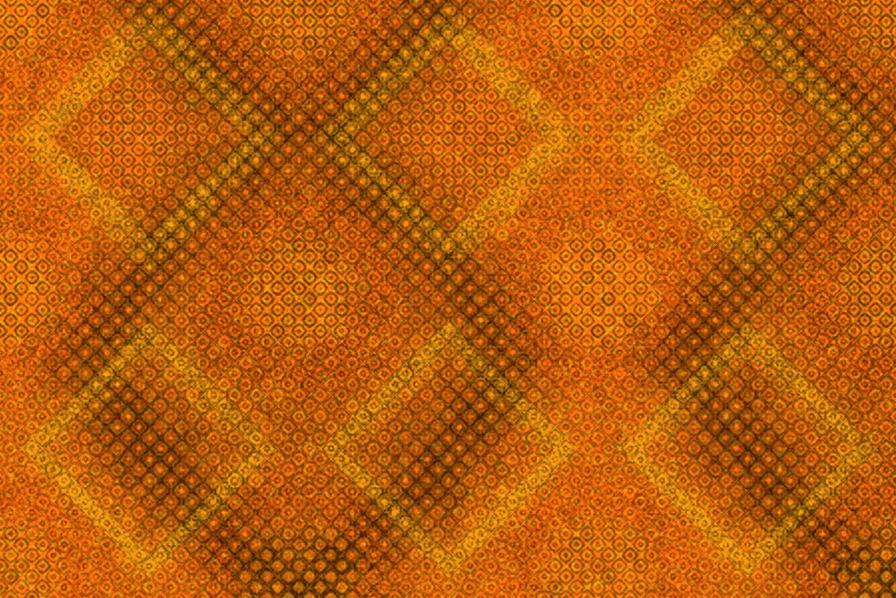
A Shadertoy shader for this pattern:

```glsl
// Amber lattice of ringed diamond cells shaded by large dark and gold rhombi.
#define CELLS 28.0        // lattice periods per canvas height
#define DARK_DEPTH 0.10   // broad shade of the dark rhombus bands
#define RING_DEPTH 0.19   // contrast of rings inside a cell
#define GRAIN 0.42        // fine speckle strength
#define GOLD_WIDTH 0.020  // half width of the gold outlines
#define AMBER vec3(1.0, 0.455, 0.052)
#define GOLD vec3(0.98, 0.63, 0.065)
#define RED vec3(1.0, 0.34, 0.035)

const float TAU = 6.2831853;

float hash(vec2 p) {
    vec3 q = fract(vec3(p.xyx) * 0.1031);
    q += dot(q, q.yzx + 33.33);
    return fract((q.x + q.y) * q.z);
}

float valueNoise(vec2 p) {
    vec2 i = floor(p), f = fract(p);
    f = f * f * (3.0 - 2.0 * f);
    return mix(mix(hash(i), hash(i + vec2(1, 0)), f.x),
               mix(hash(i + vec2(0, 1)), hash(i + vec2(1, 1)), f.x), f.y);
}

// Offset from the nearest centre of a rectangular repeat
vec2 wrap(vec2 p, vec2 centre, vec2 period) {
    return (fract((p - centre) / period + 0.5) - 0.5) * period;
}

float band(float x, float width) {
    return exp(-x * x / (width * width));
}

// Large rounded rhombus distance: 1.0 lies on the dark band
float rhombus(vec2 p) {
    vec2 d = abs(wrap(p, vec2(0.5, 0.395), vec2(1.0, 0.76))) / vec2(0.345, 0.385);
    return pow(dot(pow(d, vec2(1.2)), vec2(1.0)), 1.0 / 1.2);
}

// Signed distance to the gold diamond outlines
float goldDiamond(vec2 p) {
    vec2 d = abs(wrap(p, vec2(0.25, 0.248), vec2(0.5, 0.522)));
    return (d.x + d.y - 0.192) * 0.7071;
}

// Distance to the soft round medallions
float medallion(vec2 p) {
    return length(wrap(p, vec2(0.5, 0.515), vec2(0.5, 0.48)));
}

void mainImage(out vec4 fragColor, in vec2 fragCoord) {
    vec2 p = fragCoord / iResolution.y;

    // Diagonal cells and the canvas position of each cell centre
    vec2 q = vec2(p.x + p.y, p.x - p.y) * CELLS;
    vec2 id = floor(q);
    vec2 local = abs(fract(q) - 0.5) * 2.0;
    vec2 c = (id + 0.5) / CELLS;
    vec2 centre = vec2(c.x + c.y, c.x - c.y) * 0.5;
    float d = mix(length(local), max(local.x, local.y), 0.5);

    // Macro fields, partly stepped from cell to cell
    vec2 m = mix(p, centre, 0.6);
    float r = rhombus(m);
    float dark = band(r - 1.0, 0.21);
    float glow = smoothstep(1.1, 1.45, r);
    float diamond = goldDiamond(m);
    float gold = band(diamond, GOLD_WIDTH);
    float inner = smoothstep(0.0, -0.07, diamond);
    float disc = medallion(m);
    float halo = band(disc - 0.135, 0.04);
    float core = smoothstep(0.12, 0.07, disc);

    // Broad light and shade, with a small step between cells
    float tone = 0.79 + 0.05 * glow - DARK_DEPTH * dark - 0.03 * inner;
    tone += 0.04 * gold + 0.03 * core * cos(disc * TAU * 22.0);
    tone += 0.10 * (hash(id) - 0.5);

    // Concentric rings whose phase drifts across the rhombi
    float phase = 0.12 * sin(r * 5.0) + 0.3 * core + 0.2 * inner * (1.0 - dark);
    float rings = cos(TAU * (d * 1.5 + phase));
    tone += RING_DEPTH * rings * (1.0 - 0.4 * dark);

    // Dark outlines and gaps around bright hearts
    float outline = band(d - 0.68, 0.16);
    float gap = smoothstep(0.65, 0.95, d);
    float heart = smoothstep(0.6, 0.15, d);
    tone -= outline * (0.08 + 0.08 * dark);
    tone -= gap * dark * 0.20;
    tone += heart * dark * 0.22;
    tone += gap * glow * 0.07;

    // Fine speckle, strongest on gold lines and round the medallions
    float speckle = valueNoise(p * 300.0) - 0.5;
    tone += GRAIN * speckle * (0.7 + 0.4 * gold + 0.3 * halo);

    // Hue shifts between amber, gold and red, with gold flecks throughout
    float warm = valueNoise(p * 190.0 + 40.0);
    float fleck = smoothstep(0.55, 0.8, valueNoise(p * 210.0 + 90.0));
    float gilt = gold * (0.4 + 0.9 * warm) + 0.35 * core * warm + 0.75 * fleck;
    vec3 hue = mix(AMBER, GOLD, clamp(gilt, 0.0, 1.0));
    hue = mix(hue, RED, 0.5 * halo * smoothstep(0.35, 0.75, warm) * (1.0 - gold));
    fragColor = vec4(hue * clamp(tone, 0.12, 1.0), 1.0);
}
```
